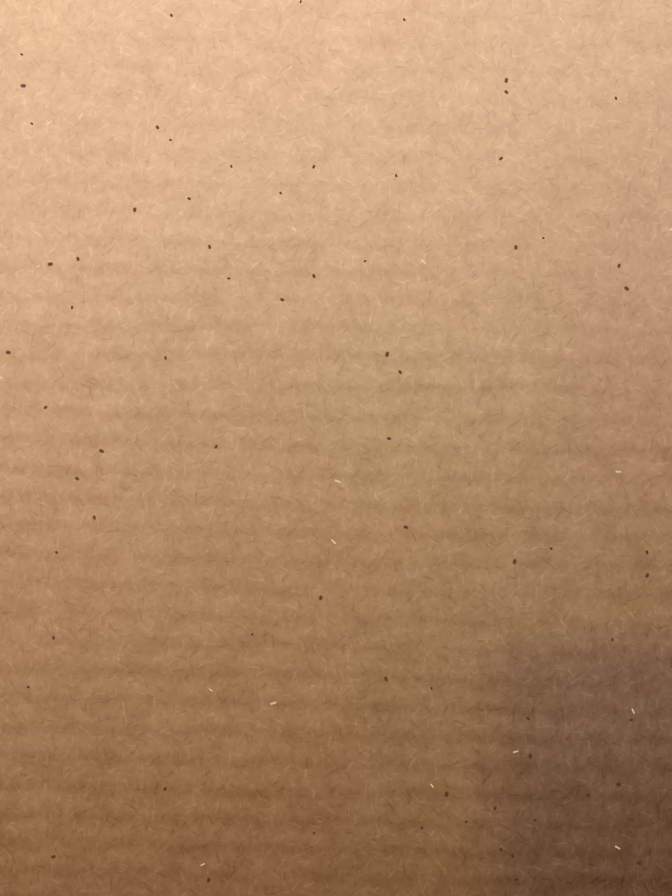
Write a Shadertoy shader that draws this texture.

```glsl
#define LIT_PAPER vec3(0.91, 0.745, 0.595)
#define MID_PAPER vec3(0.675, 0.512, 0.366)
#define DIM_PAPER vec3(0.455, 0.31, 0.188)
#define SPECK_COLOR vec3(0.27, 0.16, 0.09)
#define FLECK_COLOR vec3(0.97, 0.86, 0.72)
#define FLUTES 31.0
#define FLUTE_DEPTH 0.013
#define GRAIN_DEPTH 0.095
#define FIBRE_DEPTH 0.032
#define SPECK_SHARE 0.09
#define FLECK_SHARE 0.035

float hash(vec2 p) {
    return fract(sin(dot(p, vec2(127.1, 311.7))) * 43758.5453);
}

float noise(vec2 p) {
    vec2 i = floor(p), f = fract(p);
    f = f * f * (3.0 - 2.0 * f);
    return mix(mix(hash(i), hash(i + vec2(1, 0)), f.x),
               mix(hash(i + vec2(0, 1)), hash(i + vec2(1, 1)), f.x), f.y);
}

float segmentDistance(vec2 p, vec2 halfAxis) {
    float along = clamp(dot(p, halfAxis) / dot(halfAxis, halfAxis), -1.0, 1.0);
    return length(p - halfAxis * along);
}

// Scattered soft strokes: x sums their cover, y sums it with a random sign
vec2 strokes(vec2 p, float cells, float share, float halfLength, float radius, float seed) {
    vec2 q = p * cells, home = floor(q), sum = vec2(0.0);
    for (int y = -1; y <= 1; y++)
    for (int x = -1; x <= 1; x++) {
        vec2 cell = home + vec2(x, y), key = cell + seed;
        if (hash(key + 7.3) > share) continue;
        vec2 centre = (cell + vec2(hash(key), hash(key + 19.7))) / cells;
        float angle = 6.2832 * hash(key + 41.1);
        float size = mix(0.5, 1.0, hash(key + 63.9));
        vec2 axis = vec2(cos(angle), sin(angle)) * halfLength * size;
        float cover = 1.0 - smoothstep(0.2, 1.6, segmentDistance(p - centre, axis) / (radius * size));
        sum += cover * vec2(1.0, sign(hash(key + 87.2) - 0.45));
    }
    return sum;
}

// Uneven lamp light, falling off from the upper left to the lower right
vec3 litPaper(vec2 uv) {
    float light = 0.22 + 0.95 * uv.y - 0.2 * uv.x + 0.05 * (noise(uv * 3.0) - 0.5);
    light -= 0.1 * smoothstep(0.85, 1.15, light);
    float shadow = smoothstep(0.67, 0.8, uv.x) * (1.0 - smoothstep(0.25, 0.32, uv.y));
    light -= 0.12 * shadow;
    vec3 color = light < 0.5 ? mix(DIM_PAPER, MID_PAPER, light * 2.0)
                             : mix(MID_PAPER, LIT_PAPER, light * 2.0 - 1.0);
    float greenish = exp(-9.0 * dot(uv - vec2(0.52, 0.55), uv - vec2(0.52, 0.55)));
    color += greenish * vec3(-0.012, 0.008, 0.0);
    color += smoothstep(0.4, 1.0, uv.x) * vec3(-0.01, 0.0, 0.018);
    return color + shadow * vec3(-0.015, 0.0, 0.02);
}

// Faint horizontal ridges of the corrugated core
float flutes(vec2 p, vec2 uv) {
    float row = p.y + 0.015 * p.x + 0.012 * (noise(p * vec2(2.5, 6.0)) - 0.5);
    float wave = sin(6.2832 * FLUTES * row / 1.3333);
    float patchy = mix(0.3, 1.2, noise(p * vec2(3.0, 9.0) + 5.0));
    float visible = 1.0 - 0.7 * smoothstep(0.6, 0.95, uv.y);
    return (wave - 0.4 * wave * wave) * patchy * visible;
}

// Pulp mottling, from coarse clouds to fine tooth
float grain(vec2 p) {
    mat2 turn = mat2(0.8, 0.6, -0.6, 0.8);
    float sum = 0.0, weight = 0.22, scale = 26.0;
    for (int i = 0; i < 4; i++) {
        sum += weight * (noise(p * scale) - 0.5);
        p = turn * p + 3.7;
        scale *= 1.9;
        weight *= i < 2 ? 1.25 : 0.9;
    }
    return sum;
}

void mainImage(out vec4 fragColor, in vec2 fragCoord) {
    vec2 uv = fragCoord / iResolution.xy;
    vec2 p = fragCoord / iResolution.x;

    float tone = FLUTE_DEPTH * flutes(p, uv) + GRAIN_DEPTH * grain(p);
    tone += FIBRE_DEPTH * strokes(p, 55.0, 0.75, 0.008, 0.0018, 3.0).y;
    tone += FIBRE_DEPTH * 0.8 * strokes(p, 85.0, 0.7, 0.004, 0.002, 31.0).y;
    tone += 0.014 * (noise(p * vec2(150.0, 28.0)) - 0.5) * smoothstep(0.3, 0.9, uv.x);
    vec3 color = litPaper(uv) + tone * vec3(1.0, 1.0, 0.95);

    // Stray dark specks and pale flecks
    float specks = strokes(p, 24.0, SPECK_SHARE, 0.0014, 0.0027, 57.0).x;
    float flecks = strokes(p, 24.0, FLECK_SHARE, 0.0035, 0.0019, 91.0).x;
    color = mix(color, SPECK_COLOR, 0.75 * min(specks, 1.0));
    color = mix(color, FLECK_COLOR, 0.65 * min(flecks, 1.0));
    fragColor = vec4(clamp(color, 0.0, 1.0), 1.0);
}
```
